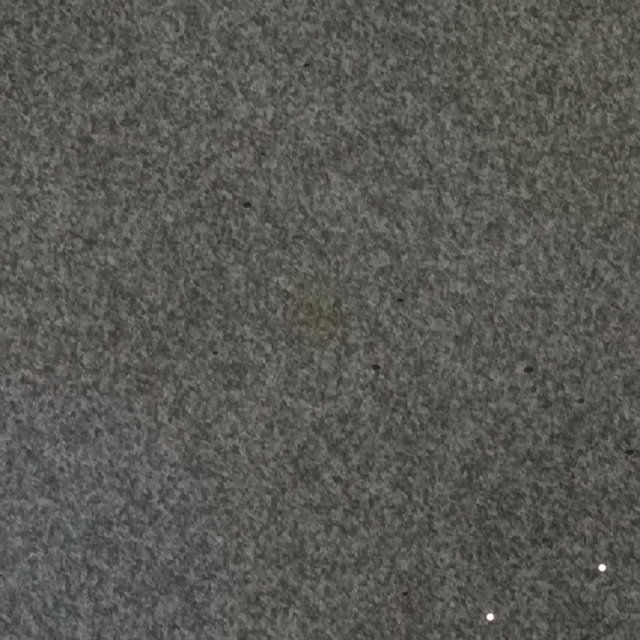
Reproduce this texture procedurally as a Shadertoy shader.

```glsl
// Worn grey stone floor: fine slanted grains, faint stains, a scratch and two glints.

// Integer hash giving three values in 0..1
vec3 hash3(vec2 cell, uint seed) {
    uvec3 v = uvec3(uvec2(ivec2(cell)), seed) * 1664525u + 1013904223u;
    v.x += v.y * v.z; v.y += v.z * v.x; v.z += v.x * v.y;
    v ^= v >> 16u;
    v.x += v.y * v.z; v.y += v.z * v.x; v.z += v.x * v.y;
    return vec3(v >> 8u) / 16777216.0;
}

float valueNoise(vec2 p, uint seed) {
    vec2 i = floor(p), f = fract(p);
    f = f * f * (3.0 - 2.0 * f);
    float low = mix(hash3(i, seed).x, hash3(i + vec2(1, 0), seed).x, f.x);
    float high = mix(hash3(i + vec2(0, 1), seed).x, hash3(i + vec2(1, 1), seed).x, f.x);
    return mix(low, high, f.y) - 0.5;
}

float clouds(vec2 p, uint seed) {
    float sum = 0.0, gain = 1.0;
    for (uint k = 0u; k < 4u; k++) {
        sum += gain * valueNoise(p, seed + k);
        p = mat2(1.6, 1.2, -1.2, 1.6) * p;
        gain *= 0.6;
    }
    return sum;
}

// Soft-edged elongated grains, each with its own tone and tilt
float grains(vec2 p, uint seed) {
    vec2 base = floor(p);
    float tone = 0.0, total = 0.0;
    for (int y = -1; y <= 1; y++)
    for (int x = -1; x <= 1; x++) {
        vec2 cell = base + vec2(x, y);
        vec3 h = hash3(cell, seed);
        vec3 g = hash3(cell, seed + 50u);
        vec2 d = p - cell - 0.15 - 0.7 * h.xy;
        float tilt = 1.95 + 1.8 * (g.x - 0.5);
        vec2 along = vec2(cos(tilt), sin(tilt));
        vec2 q = vec2(dot(d, along) * 0.72, dot(d, vec2(-along.y, along.x)) * 1.3);
        float weight = exp(-9.0 * dot(q, q));
        tone += weight * (h.z - 0.5);
        total += weight;
    }
    return tone / total;
}

float segmentDistance(vec2 p, vec2 a, vec2 b) {
    vec2 ab = b - a;
    return length(p - a - ab * clamp(dot(p - a, ab) / dot(ab, ab), 0.0, 1.0));
}

void mainImage(out vec4 fragColor, in vec2 fragCoord) {
    vec2 uv = fragCoord / iResolution.xy;

    // Uneven light: paler on the left, darker at lower right and in the top corners
    float light = 0.346 + 0.022 * (0.5 - uv.x) + 0.016 * clouds(uv * 5.0, 1u);
    light -= 0.022 * smoothstep(0.6, 0.0, length(uv - vec2(0.9, 0.2)));
    light -= 0.035 * smoothstep(0.3, 0.0, length(uv - vec2(0.0, 1.0)));
    light += 0.016 * smoothstep(0.45, 0.0, length(uv - vec2(0.75, 0.6)));

    // Grains in two sizes over small clumps
    float grit = 0.145 * grains(uv * 118.0, 10u) + 0.135 * grains(uv * 215.0, 20u);
    grit += 0.035 * clouds(uv * 38.0, 30u);
    light += grit * (1.0 + 0.7 * grit);

    // Warm grey, olive at upper right and bluish at lower left
    vec3 color = light + vec3(0.004, 0.002, -0.016);
    color += vec3(-0.004, 0.0, 0.026) * smoothstep(0.55, 0.0, length(uv - vec2(0.0, 0.05)));
    color += vec3(0.0, 0.003, -0.014) * smoothstep(0.6, 0.0, length(uv - vec2(1.0, 0.95)));
    color += vec3(0.012, -0.008, -0.002) * clouds(uv * 22.0, 40u);

    // Brownish stain near the centre
    float stain = smoothstep(0.09, 0.0, length(uv - vec2(0.5, 0.505)) + 0.04 * clouds(uv * 20.0, 45u));
    color += vec3(0.004, -0.004, -0.03) * stain;

    // Scattered dark pits
    for (int i = 0; i < 12; i++) {
        vec3 h = hash3(vec2(i, 7), 60u);
        vec2 d = (uv - h.xy) * vec2(0.8, 1.2) + 0.003 * valueNoise(uv * 200.0, 61u);
        float radius = 0.002 + 0.005 * h.z * h.z;
        color *= 1.0 - 0.5 * smoothstep(radius + 0.0015, radius - 0.0015, length(d));
    }

    // Thin, broken scratch
    vec2 bent = uv + vec2(0.003 * sin(uv.y * 22.0), 0.0);
    float scratch = smoothstep(0.0022, 0.0004, segmentDistance(bent, vec2(0.667, 0.75), vec2(0.778, 0.47)));
    color -= vec3(0.07, 0.075, 0.09) * scratch * (0.75 + valueNoise(uv * 30.0, 70u));

    // Two lamp glints with a faint halo
    for (int i = 0; i < 2; i++) {
        float d = length(uv - mix(vec2(0.766, 0.036), vec2(0.941, 0.113), float(i)));
        color += vec3(0.12, 0.08, 0.09) * exp(-d * d * 9000.0);
        color = mix(color, vec3(1.0, 0.98, 0.97), smoothstep(0.0075, 0.0035, d));
    }

    fragColor = vec4(clamp(color, 0.0, 1.0), 1.0);
}
```
